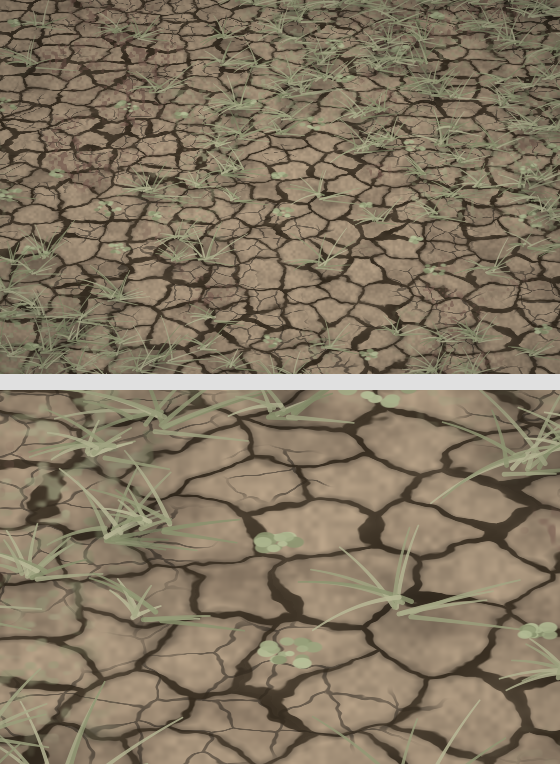
Top, the full canvas; bottom, a detail of the centre.
This texture is drawn by a Shadertoy shader. Its source:

```glsl
const vec3 SOIL_LIGHT = vec3(0.635, 0.560, 0.468);
const vec3 SOIL_MID = vec3(0.520, 0.453, 0.378);
const vec3 CRACK_DARK = vec3(0.185, 0.150, 0.105);
const vec3 GRASS_GREEN = vec3(0.500, 0.530, 0.395);
const vec3 GRASS_PALE = vec3(0.710, 0.705, 0.580);
const vec3 LEAF_PALE = vec3(0.730, 0.760, 0.610);
const vec3 WEED_RED = vec3(0.450, 0.340, 0.300);

float hash(vec2 p) {
    return fract(sin(dot(p, vec2(127.1, 311.7))) * 43758.5453);
}

vec2 hash2(vec2 p) {
    return vec2(hash(p), hash(p + 37.3));
}

float noise(vec2 p) {
    vec2 i = floor(p), f = fract(p);
    f = f * f * (3.0 - 2.0 * f);
    return mix(mix(hash(i), hash(i + vec2(1, 0)), f.x),
               mix(hash(i + vec2(0, 1)), hash(i + vec2(1, 1)), f.x), f.y);
}

float fbm(vec2 p) {
    float sum = 0.0, amp = 0.5;
    for (int i = 0; i < 4; i++) {
        sum += amp * noise(p);
        p = p * 2.03 + 17.1;
        amp *= 0.5;
    }
    return sum / 0.9375;
}

// Voronoi plates: x = distance to the border, y = random value of the plate
vec2 plates(vec2 p) {
    vec2 cell = floor(p), f = fract(p), nearest = vec2(0), home = vec2(0);
    float best = 9.0;
    for (int j = -1; j <= 1; j++)
    for (int i = -1; i <= 1; i++) {
        vec2 g = vec2(i, j), r = g + 0.1 + 0.8 * hash2(cell + g) - f;
        if (dot(r, r) < best) { best = dot(r, r); nearest = r; home = g; }
    }
    float border = 9.0;
    for (int j = -2; j <= 2; j++)
    for (int i = -2; i <= 2; i++) {
        vec2 g = home + vec2(i, j), r = g + 0.1 + 0.8 * hash2(cell + g) - f;
        vec2 d = r - nearest;
        if (dot(d, d) > 1e-4) border = min(border, dot(0.5 * (nearest + r), normalize(d)));
    }
    return vec2(border, hash(cell + home + 5.0));
}

// Ground plane seen at a slant, so plates shrink towards the top
vec2 project(vec2 p, float center) {
    float depth = 3.2 / (3.2 - p.y);
    return vec2((p.x - center) * 9.0, 48.0) * depth;
}

float growth(vec2 p) {
    float corner = 1.0 - smoothstep(0.12, 0.5, length(p * vec2(1.0, 1.15)));
    return smoothstep(0.36, 0.74, fbm(p * 4.0 + 3.0)) * 0.85 + 0.08 + corner;
}

vec3 soil(vec2 p, vec2 ground, float pixel) {
    vec2 warp = vec2(fbm(ground * 1.6), fbm(ground * 1.6 + 40.0)) - 0.5;
    vec2 q = ground + 0.55 * warp;
    vec2 plate = plates(q);
    float soft = 11.0 * pixel;
    float grain = 0.6 * noise(p * 150.0) + 0.4 * noise(p * 70.0);
    float tone = 0.75 * fbm(ground * 1.3 + 9.0) + 0.25 * plate.y;
    vec3 col = mix(SOIL_MID, SOIL_LIGHT, smoothstep(0.18, 0.58, tone));
    col *= 0.89 + 0.22 * grain;

    // Fine side cracks, worn rims and open main cracks
    float hair = 1.0 - smoothstep(0.015, 0.035 + soft, plates(q * 1.7 + 8.0).x);
    col *= 1.0 - 0.38 * hair * smoothstep(0.42, 0.65, noise(ground * 0.9 + 21.0));
    col *= mix(0.78, 1.0, smoothstep(0.02, 0.16, plate.x));
    float gap = mix(0.012, 0.14, pow(noise(ground * 1.4 + 60.0), 3.0));
    float crack = 1.0 - smoothstep(gap, gap + 0.02 + soft, plate.x);
    return mix(col, CRACK_DARK, crack * mix(0.62, 0.96, noise(ground * 2.0)));
}

// Tapered arc from the origin: returns its coverage
float blade(vec2 p, vec2 dir, float len, float bend, float width, float pixel) {
    vec2 q = vec2(dot(p, dir), dot(p, vec2(-dir.y, dir.x)));
    float t = clamp(q.x / len, 0.0, 1.0);
    float d = length(vec2(q.x - t * len, (q.y - bend * len * t * t) / sqrt(1.0 + 4.0 * bend * bend * t * t)));
    float w = width * (1.0 - 0.7 * t);
    return 1.0 - smoothstep(w - 0.5 * pixel, w + 0.7 * pixel, d);
}

vec3 grass(vec3 col, vec2 p, float size, float seed, float pixel) {
    for (int k = 0; k < 9; k++) {
        vec2 id = floor(p / size) + vec2(k % 3, k / 3) - 1.0;
        vec2 base = (id + hash2(id + seed)) * size, d = p - base;
        if (hash(id + seed + 3.7) > growth(base)) continue;
        col *= 1.0 - 0.2 * exp(-dot(d, d) * 9.0 / (size * size));
        for (int b = 0; b < 11; b++) {
            vec2 r = hash2(id * 1.7 + seed + float(b) * 7.3);
            float angle = mix(-0.35, 3.5, r.x), len = size * mix(0.3, 0.95, r.y);
            vec2 dir = normalize(vec2(cos(angle), 0.6 * sin(angle)));
            vec2 root = (r.yx - 0.5) * size * vec2(0.35, 0.15);
            float cover = blade(d - root, dir, len, -0.3 * sign(dir.x) * r.x, 0.0021, pixel);
            col = mix(col, mix(GRASS_GREEN, GRASS_PALE, hash(r)), 0.85 * cover);
        }
    }
    return col;
}

// Small rosettes of oval leaves
vec3 herbs(vec3 col, vec2 p, float size, float pixel) {
    for (int k = 0; k < 9; k++) {
        vec2 id = floor(p / size) + vec2(k % 3, k / 3) - 1.0;
        vec2 base = (id + hash2(id + 71.0)) * size;
        if (hash(id + 83.0) > 0.12 + 0.3 * growth(base)) continue;
        float spread = size * mix(0.12, 0.34, hash(id + 91.0));
        for (int b = 0; b < 14; b++) {
            vec2 r = hash2(id * 2.3 + float(b) * 5.9);
            float angle = 6.2832 * r.x, radius = mix(0.003, 0.0065, r.y);
            vec2 d = p - base - spread * sqrt(r.y) * vec2(cos(angle), 0.55 * sin(angle));
            float leaf = length(d * vec2(0.75, 1.3)) - radius;
            vec3 tint = mix(GRASS_GREEN, LEAF_PALE, hash(r + 2.0));
            col = mix(col, tint, 0.9 * (1.0 - smoothstep(-pixel, pixel, leaf)));
        }
    }
    return col;
}

void mainImage(out vec4 fragColor, in vec2 fragCoord) {
    float pixel = 1.0 / iResolution.y, center = 0.5 * iResolution.x * pixel;
    vec2 p = fragCoord * pixel;
    vec3 col = soil(p, project(p, center), pixel);

    // Low weeds: green haze and reddish stipple
    float speck = noise(p * vec2(95.0, 140.0) + 5.0);
    float haze = smoothstep(0.25, 1.0, growth(p)) * smoothstep(0.5, 0.8, speck);
    col = mix(col, mix(GRASS_GREEN, GRASS_PALE, noise(p * 60.0)), 0.65 * haze);
    float stipple = smoothstep(0.6, 0.75, fbm(p * 5.0 + 50.0)) * smoothstep(0.55, 0.75, noise(p * 120.0));
    col = mix(col, WEED_RED, 0.6 * stipple);

    col = grass(col, p, 0.13, 11.0, pixel);
    col = herbs(col, p, 0.11, pixel);
    col = grass(col, p, 0.085, 29.0, pixel);

    // Lens falloff
    vec2 v = (p - vec2(center, 0.45)) / vec2(center, 0.5);
    col *= 1.05 - 0.13 * dot(v, v);
    fragColor = vec4(clamp(col, 0.0, 1.0), 1.0);
}
```
